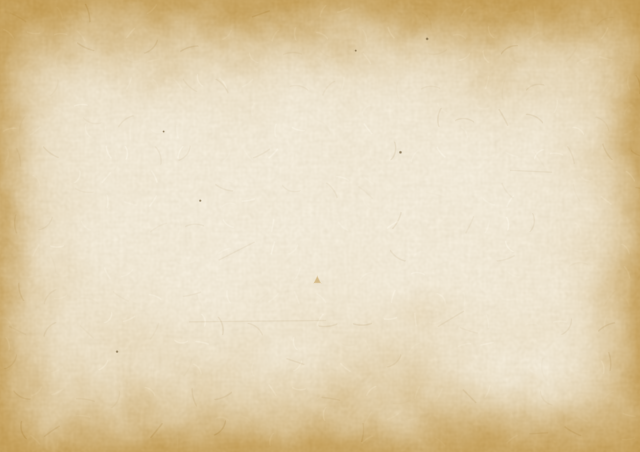
Write a Shadertoy shader that draws this texture.

```glsl
// Aged parchment: cream paper whose four borders sink into ochre stain.
// Edge falloffs are warped by gradient noise, then soft blotches, grain,
// hair-like fibres, scratches and a few dark specks are laid on top.

#define PAPER vec3(0.947, 0.918, 0.852)
#define OCHRE vec3(0.770, 0.620, 0.340)
#define INK vec3(0.42, 0.34, 0.20)
#define EDGE_WARP 0.055
#define MOTTLE 0.17
#define GRAIN 0.030
#define FIBRE_SHADE 0.055
#define SPECK_RADIUS 0.0026

// Soft blotches: centre, radius, strength (negative ones bleach the paper).
const vec4 BLOTCHES[10] = vec4[10](
    vec4(0.95, 0.32, 0.045, 0.11), vec4(0.29, 0.25, 0.06, 0.10),
    vec4(1.10, 0.79, 0.08, 0.09), vec4(0.83, 0.22, 0.12, 0.10),
    vec4(1.09, 0.94, 0.08, 0.22), vec4(0.67, 0.91, 0.06, 0.10),
    vec4(0.40, 0.88, 0.08, 0.10), vec4(0.81, 0.92, 0.06, -0.12),
    vec4(1.17, 0.16, 0.08, -0.17), vec4(0.63, 0.20, 0.06, -0.08));

const vec2 SPECKS[6] = vec2[6](
    vec2(0.362, 0.709), vec2(0.443, 0.556), vec2(0.886, 0.663),
    vec2(0.787, 0.888), vec2(0.945, 0.914), vec2(0.259, 0.222));

// Scratches: start and end points.
const vec4 SCRATCHES[4] = vec4[4](
    vec4(0.485, 0.425, 0.562, 0.464), vec4(1.13, 0.623, 1.22, 0.619),
    vec4(0.42, 0.288, 0.72, 0.291), vec4(0.97, 0.278, 1.025, 0.311));

vec2 hash2(vec2 p) {
    vec3 q = fract(p.xyx * vec3(0.1031, 0.1030, 0.0973));
    q += dot(q, q.yzx + 33.33);
    return fract((q.xx + q.yz) * q.zy);
}

float gradientNoise(vec2 p) {
    vec2 i = floor(p), f = fract(p);
    vec2 u = f * f * f * (f * (f * 6.0 - 15.0) + 10.0);
    vec2 o = vec2(0.0, 1.0);
    float a = dot(hash2(i) * 2.0 - 1.0, f);
    float b = dot(hash2(i + o.yx) * 2.0 - 1.0, f - o.yx);
    float c = dot(hash2(i + o.xy) * 2.0 - 1.0, f - o.xy);
    float d = dot(hash2(i + o.yy) * 2.0 - 1.0, f - o.yy);
    return mix(mix(a, b, u.x), mix(c, d, u.x), u.y);
}

float fbm(vec2 p) {
    float sum = 0.0, amp = 0.6;
    for (int k = 0; k < 5; k++) {
        sum += amp * gradientNoise(p);
        p = mat2(1.6, 1.2, -1.2, 1.6) * p + 17.3;
        amp *= 0.52;
    }
    return sum;
}

float falloff(float dist, float width, float power) {
    return exp(-pow(max(dist, 0.0) / width, power));
}

float segmentDistance(vec2 p, vec2 a, vec2 b) {
    vec2 ab = b - a;
    return length(p - a - ab * clamp(dot(p - a, ab) / dot(ab, ab), 0.0, 1.0));
}

// Stain gathered from the four borders.
float borderStain(vec2 p, float aspect) {
    float warp = EDGE_WARP * (fbm(p * 5.0 + 40.0) + 0.5 * fbm(p * 14.0));
    float left = 0.80 * falloff(p.x + warp, 0.075, 1.05);
    float right = 0.84 * falloff(aspect - p.x + warp, 0.078, 1.1);
    float bottom = 0.88 * falloff(p.y + warp * 1.4, 0.128, 1.35);
    float top = 0.88 * falloff(1.0 - p.y + warp * 1.4, 0.108, 1.4);
    return 1.0 - (1.0 - left) * (1.0 - right) * (1.0 - bottom) * (1.0 - top);
}

// One short bent hair per grid cell; most cells stay empty.
float fibres(vec2 p, float cells, float seed, float px) {
    vec2 g = p * cells, id = floor(g);
    vec2 r = hash2(id + seed), s = hash2(id + seed + 71.0);
    float angle = r.x * 6.2832;
    vec2 dir = vec2(cos(angle), sin(angle));
    vec2 q = fract(g) - 0.5 - (s - 0.5) * 0.3;
    q = vec2(dot(q, dir), dot(q, vec2(-dir.y, dir.x)));
    q.y += (s.x - 0.5) * 2.5 * q.x * q.x;
    float dist = segmentDistance(q, vec2(-0.25, 0.0), vec2(0.25, 0.0)) / cells;
    return step(0.55, r.y) * smoothstep(0.0012 + px, 0.0, dist) * s.y;
}

void mainImage(out vec4 fragColor, in vec2 fragCoord) {
    vec2 p = fragCoord / iResolution.y;
    float aspect = iResolution.x / iResolution.y, px = 1.0 / iResolution.y;

    // Border stain, broad mottling and blotches.
    float stain = 0.025 + borderStain(p, aspect);
    stain += MOTTLE * fbm(p * 7.0 + 9.0) * (0.35 + smoothstep(0.0, 0.3, stain));
    float ragged = 1.0 + 0.9 * fbm(p * 16.0 + 5.0);
    for (int k = 0; k < 10; k++) {
        vec2 d = (p - BLOTCHES[k].xy) / BLOTCHES[k].z * vec2(0.75, 1.1);
        stain += BLOTCHES[k].w * exp(-dot(d, d)) * ragged;
    }
    vec3 color = mix(PAPER, OCHRE, clamp(stain, 0.0, 1.0));

    // Paper grain with a faint woven direction.
    float grain = gradientNoise(p * 120.0) + 0.7 * gradientNoise(p * 55.0 + 8.0);
    grain += 0.5 * gradientNoise(p * vec2(140.0, 18.0)) + 0.5 * gradientNoise(p * vec2(18.0, 140.0));
    color += GRAIN * grain * vec3(0.7, 0.8, 1.0);

    // Dark and pale hairs, then longer scratches.
    float hairs = fibres(p, 13.0, 3.0, px) - 0.6 * fibres(p + 0.37, 19.0, 29.0, px);
    for (int k = 0; k < 4; k++) {
        float dist = segmentDistance(p, SCRATCHES[k].xy, SCRATCHES[k].zw);
        hairs += 0.7 * smoothstep(0.001 + px, 0.0, dist);
    }
    color -= FIBRE_SHADE * hairs * vec3(0.7, 0.9, 1.2);

    // Specks and one small ochre fleck.
    for (int k = 0; k < 6; k++) {
        float size = SPECK_RADIUS * (0.6 + 0.4 * hash2(vec2(float(k), 5.0)).x);
        float dist = length(p - SPECKS[k]);
        color = mix(color, INK, 0.75 * smoothstep(size + px, size - px, dist));
    }
    vec2 fleck = p - vec2(0.702, 0.381);
    float fleckShape = max(abs(fleck.x) + 0.5 * fleck.y - 0.004, -fleck.y - 0.007);
    color = mix(color, OCHRE, 0.6 * smoothstep(px, -px, fleckShape));

    fragColor = vec4(clamp(color, 0.0, 1.0), 1.0);
}
```
